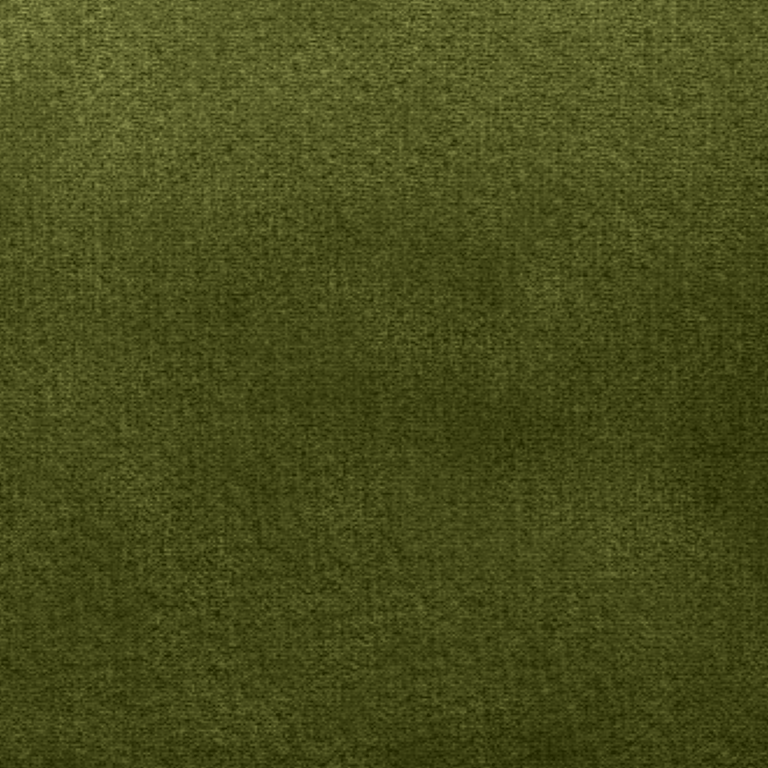
Reproduce this texture procedurally as a Shadertoy shader.

```glsl
// Olive green velvet: a soft vertical sheen with cloudy patches of brushed pile,
// faint streaks along both thread directions and a fine woven grain.
// One tone value is summed from value noise, then mapped to an olive ramp.

float hash(vec2 p) {
    return fract(sin(dot(p, vec2(127.1, 311.7))) * 43758.5453);
}

// Smooth value noise, centred on zero
float noise(vec2 p) {
    vec2 i = floor(p), f = fract(p);
    f = f * f * (3.0 - 2.0 * f);
    float low = mix(hash(i), hash(i + vec2(1, 0)), f.x);
    float high = mix(hash(i + vec2(0, 1)), hash(i + vec2(1, 1)), f.x);
    return mix(low, high, f.y) - 0.5;
}

float fbm(vec2 p) {
    float sum = 0.0, amp = 1.0;
    for (int i = 0; i < 5; i++) {
        sum += amp * noise(p);
        p = mat2(0.96, 0.28, -0.28, 0.96) * p * 2.03 + 17.3;
        amp *= 0.55;
    }
    return sum;
}

// Broad light on the cloth: bright top, glow at upper left, dim right edge
float sheen(vec2 uv) {
    float tone = 0.257 + 0.045 * uv.y + 0.07 * uv.y * uv.y * uv.y;
    vec2 glow = (uv - vec2(0.1, 0.87)) / vec2(0.25, 0.15);
    tone += 0.045 * exp(-dot(glow, glow));
    tone -= 0.03 * smoothstep(0.8, 1.05, uv.x);
    return tone - 0.02 * smoothstep(0.06, 0.0, uv.y);
}

// Thread-sized speckle with slightly wavy horizontal rows
float weave(vec2 uv) {
    float speckle = noise(uv * vec2(330.0, 370.0)) + 0.6 * noise(uv * vec2(190.0, 260.0) + 41.0);
    float wobble = 2.0 * noise(uv * vec2(60.0, 25.0));
    float rows = sin(6.2832 * 170.0 * uv.y + wobble);
    return speckle + 0.11 * rows;
}

void mainImage(out vec4 fragColor, in vec2 fragCoord) {
    vec2 uv = fragCoord / iResolution.xy;

    // Cloudy patches, wider than tall
    float clouds = fbm(uv * vec2(3.2, 5.0) + 5.7);
    float patches = fbm(uv * vec2(11.0, 14.0) + 23.1);
    float tone = sheen(uv) + 0.048 * clouds + 0.026 * patches;

    // Brushed streaks along the threads
    tone += 0.028 * noise(uv * vec2(105.0, 11.0) + 3.0);
    tone += 0.018 * noise(uv * vec2(14.0, 120.0) + 61.0);

    // Grain is stronger where the pile is lit; its bright flecks stand out
    float grain = weave(uv);
    float strength = 0.14 * clamp(tone / 0.3 + 0.3 * patches, 0.6, 1.5);
    tone += strength * (grain + 0.5 * grain * abs(grain));
    tone = clamp(tone, 0.15, 0.62);

    // Olive ramp: yellower and paler as it brightens
    vec3 olive = vec3(tone - 0.017, tone, 0.05 + 0.75 * (tone - 0.22));
    fragColor = vec4(clamp(olive, 0.0, 1.0), 1.0);
}
```
